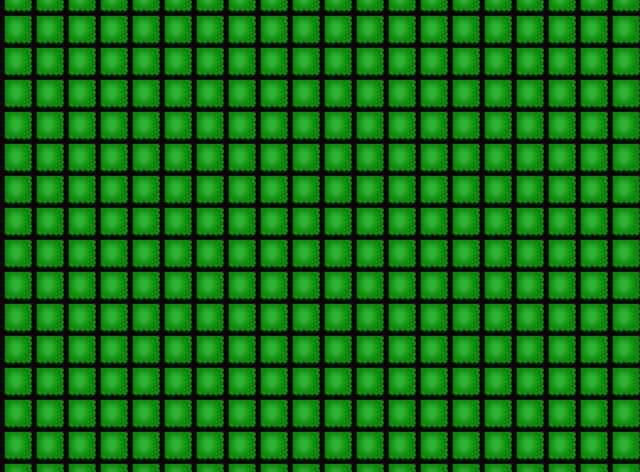
A Shadertoy shader for this pattern:

```glsl
// A grid of softly domed green tiles, twenty across, on near-black joints.
// Each tile is a box distance with nibbled right and lower rims, lit by an
// off-centre radial gradient and roughened by fine value noise.

float hash(vec2 p) {
    p = fract(p * vec2(123.34, 456.21));
    p += dot(p, p + 45.32);
    return fract(p.x * p.y);
}

float noise(vec2 p) {
    vec2 i = floor(p), f = fract(p);
    f = f * f * (3.0 - 2.0 * f);
    return mix(mix(hash(i), hash(i + vec2(1, 0)), f.x),
               mix(hash(i + vec2(0, 1)), hash(i + vec2(1, 1)), f.x), f.y);
}

// Small irregular teeth along a rim, between 0 and 1
float teeth(float along, float seed) {
    float wave = 0.5 + 0.5 * sin(along * 38.0 + seed);
    return smoothstep(0.45, 0.75, mix(wave, noise(vec2(along * 24.0 + 40.0, seed)), 0.45));
}

// Signed distance to the tile; y runs downward
float tileDistance(vec2 q, float seed) {
    vec2 rim = abs(q) - vec2(0.416, 0.418);
    if (q.x > 0.0) rim.x -= 0.034 * teeth(q.y, seed + 2.0) - 0.012;
    else rim.x += 0.012 * teeth(q.y, seed + 5.0);
    if (q.y > 0.0) rim.y -= 0.040 * teeth(q.x, seed + 1.0) - 0.008;
    return max(rim.x, rim.y);
}

// Domed green, brightest a little left of and above the middle
vec3 tileColor(vec2 q, vec2 cell) {
    float radius = length((q - vec2(-0.06, -0.035)) * vec2(1.15, 0.95));
    float light = 1.0 - smoothstep(0.05, 0.46, radius);
    vec2 slanted = vec2(q.x + q.y, 0.6 * (q.y - q.x));
    float grain = noise(slanted * 22.0 + 60.0 + 0.3 * hash(cell + 7.0)) - 0.5;
    light = clamp(light + 0.22 * grain, 0.0, 1.0);
    return mix(vec3(0.03, 0.535, 0.03), vec3(0.20, 0.70, 0.20), light);
}

void mainImage(out vec4 fragColor, in vec2 fragCoord) {
    // Square cells measured from the top left
    float pixel = 20.0 / iResolution.x;
    vec2 p = vec2(fragCoord.x, iResolution.y - fragCoord.y) * pixel;
    p -= vec2(0.564, 0.913);
    vec2 cell = floor(p + 0.5);
    vec2 q = p - cell;

    // Joint with a faint grey speckle
    vec3 joint = vec3(0.025, 0.018, 0.025) + 0.02 * noise(q * 24.0 + 80.0);

    float seed = 0.4 * hash(cell + 31.0);
    float soft = max(0.7 * pixel, 0.022);
    float cover = 1.0 - smoothstep(-soft, soft, tileDistance(q, seed));
    fragColor = vec4(mix(joint, tileColor(q, cell), cover), 1.0);
}
```
